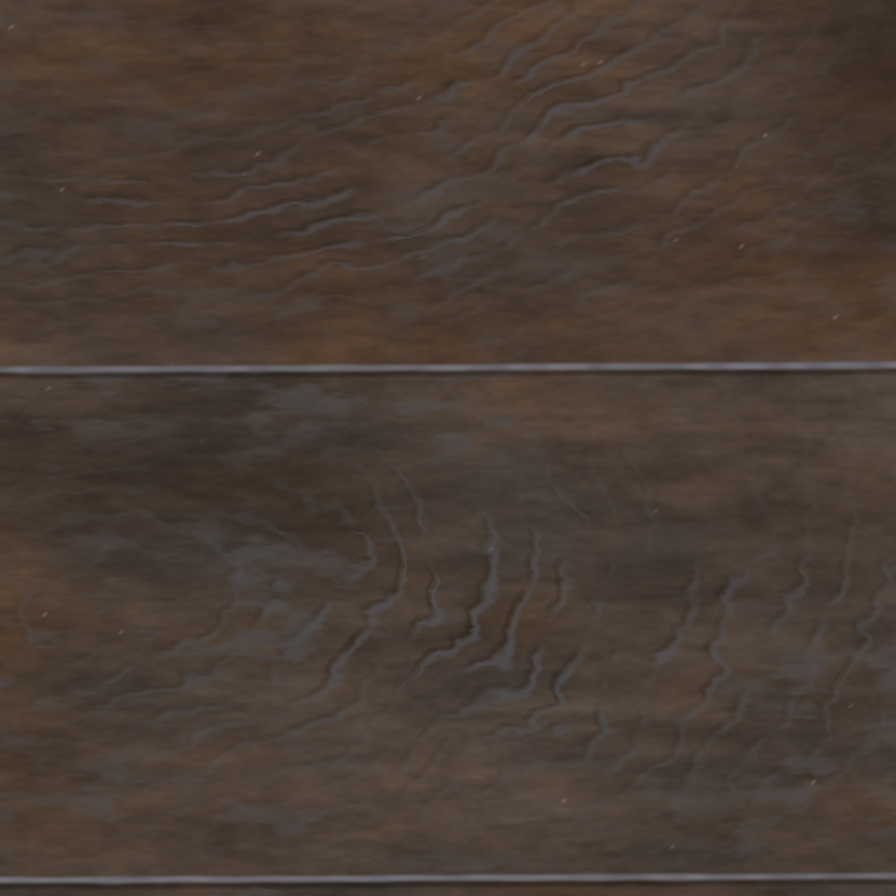
This texture is drawn by a WebGL 1 fragment shader. Its source:

```glsl
precision highp float;
// Dark smoked-oak planks lying across the canvas, divided by thin pale seams.
// Stretched noise makes the fibres; broken contours of a warped distance field
// make the grey growth rings, with a dark knot in each plank.

uniform vec2 u_resolution;

float hash(vec2 p) {
  vec3 q = fract(vec3(p.xyx) * 0.1031);
  q += dot(q, q.yzx + 33.33);
  return fract((q.x + q.y) * q.z);
}

float noise(vec2 p) {
  vec2 i = floor(p), f = fract(p);
  f = f * f * (3.0 - 2.0 * f);
  return mix(mix(hash(i), hash(i + vec2(1.0, 0.0)), f.x),
             mix(hash(i + vec2(0.0, 1.0)), hash(i + 1.0), f.x), f.y);
}

float fbm(vec2 p) {
  float sum = 0.0, gain = 0.53;
  for (int i = 0; i < 4; i++) {
    sum += gain * noise(p);
    p = p * 2.03 + 17.3;
    gain *= 0.5;
  }
  return sum;
}

// Soft elliptical spot, 1 at its centre
float spot(vec2 p, vec2 centre, vec2 size) {
  vec2 d = (p - centre) / size;
  return exp(-dot(d, d));
}

// Slanted growth rings around a centre, broken into ragged strokes
float rings(vec2 p, vec2 centre, float seed) {
  vec2 warp = vec2(fbm(p * 6.0 + seed), fbm(p * vec2(8.0, 14.0) + seed + 40.0)) - 0.5;
  vec2 d = p - centre + warp * vec2(0.13, 0.06);
  d = vec2(d.x - 0.45 * d.y, 1.7 * d.y);
  float phase = length(d) * 19.0 + 0.55 * fbm(p * vec2(32.0, 60.0) + seed);
  float width = 0.08 + 0.2 * noise(p * vec2(28.0, 36.0) + seed);
  float line = 1.0 - smoothstep(0.0, width, abs(fract(phase) - 0.5));
  float gaps = smoothstep(0.33, 0.58, fbm(p * vec2(14.0, 18.0) + seed + 80.0));
  return line * gaps;
}

void main() {
  vec2 uv = gl_FragCoord.xy / u_resolution;

  // Plank rows, with the seams rising slightly to the right
  float across = (uv.y - 0.0175 - 0.005 * uv.x) / 0.57;
  float row = floor(across);
  float t = fract(across);
  float edge = (t - step(0.5, t)) * 0.57;
  float upper = step(0.5, row);
  float seed = row * 23.0 + 60.0;
  vec2 p = uv + vec2(0.0, seed);

  // Base tone: warm upper plank, greyer lower plank
  vec3 wood = mix(vec3(0.293, 0.245, 0.211), vec3(0.304, 0.239, 0.194), upper);
  float cloud = fbm(p * vec2(3.5, 7.0)) - 0.5;
  float tint = fbm(p * vec2(5.0, 13.0) + 31.0) - 0.5;
  wood *= 1.0 + 0.36 * cloud;
  wood += tint * vec3(0.055, 0.005, -0.035);

  // Fibres, from broad streaks to fine pores
  float streak = fbm(p * vec2(8.0, 38.0)) - 0.5;
  float fibre = fbm(p * vec2(32.0, 105.0) + 9.0) - 0.5;
  float pore = noise(p * vec2(110.0, 230.0)) - 0.5;
  wood *= 1.0 + 0.3 * streak + 0.27 * fibre + 0.06 * pore;

  // Dark knots, and the warm patch beside the lower one
  float knot = mix(spot(uv, vec2(0.06, 0.48), vec2(0.3, 0.09)),
                   spot(uv, vec2(1.0, 0.92), vec2(0.11, 0.13)), upper);
  wood *= 1.0 - 0.22 * knot;
  wood += vec3(0.035, 0.012, -0.01) * (1.0 - upper) * spot(uv, vec2(0.0, 0.22), vec2(0.08, 0.17));

  // Lighter worn zones towards the right of each plank
  float worn = mix(spot(uv, vec2(0.85, 0.53), vec2(0.45, 0.07)),
                   spot(uv, vec2(0.78, 0.9), vec2(0.2, 0.12)), upper);
  wood *= 1.0 + 0.11 * worn;

  // Grey rings, strongest at the heart of each plank
  vec2 centre = mix(vec2(0.09, 0.32), vec2(0.25, 1.1), upper);
  float heart = mix(spot(uv, vec2(0.56, 0.29), vec2(0.42, 0.14)),
                    0.75 * spot(uv, vec2(0.62, 0.87), vec2(0.24, 0.14))
                    + 0.65 * spot(uv, vec2(0.25, 0.75), vec2(0.36, 0.07)), upper);
  float ring = rings(uv, centre, seed) * min(heart + 0.15, 1.0);
  float shade = rings(uv + vec2(0.007, -0.004), centre, seed) * heart;
  wood *= 1.0 - 0.2 * shade * (1.0 - ring);
  wood = mix(wood, vec3(0.315, 0.315, 0.335), 0.75 * ring);

  // Bluish film in short wisps
  float film = smoothstep(0.5, 0.74, fbm(p * vec2(18.0, 55.0) + 70.0));
  film *= smoothstep(0.3, 0.65, fbm(p * vec2(4.0, 9.0) + 12.0));
  wood = mix(wood, vec3(0.31, 0.3, 0.305), film * mix(0.6, 0.3, upper));

  // Sparse pale flecks of varied strength
  vec2 cell = floor(uv * 50.0), local = fract(uv * 50.0) - 0.5;
  vec2 offset = vec2(hash(cell + 3.0), hash(cell + 11.0)) * 0.5 - 0.25;
  vec2 f = (local - offset) * mat2(0.8, 0.6, -0.6, 0.8);
  float fleck = 1.0 - smoothstep(0.0, 0.18, length(f * vec2(0.55, 1.1)));
  wood += 0.13 * fleck * smoothstep(0.985, 1.0, hash(cell + 29.0));

  // Seam: soft pale bevel over a dark lower lip
  float wobble = edge + 0.001 * (noise(vec2(uv.x * 24.0, row)) - 0.5);
  wood *= 1.0 - 0.28 * (1.0 - smoothstep(0.0, 0.006, abs(wobble + 0.007)));
  float bevel = 1.0 - smoothstep(0.0005, 0.0062, abs(wobble));
  vec3 bevelColor = vec3(0.415, 0.41, 0.435) * (0.9 + 0.2 * noise(uv * vec2(45.0, 90.0)));
  wood = mix(wood, bevelColor, bevel);

  gl_FragColor = vec4(clamp(wood, 0.0, 1.0), 1.0);
}
```
